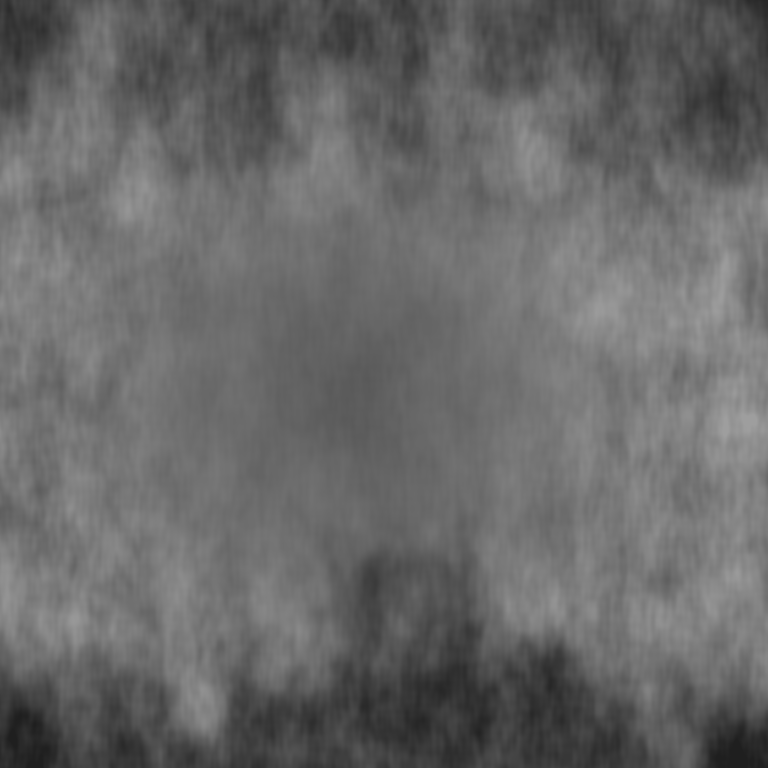
This texture is drawn by a WebGL 1 fragment shader. Its source:

```glsl
precision highp float;
// Soft grey, weathered surface: a calm dim centre inside a pale ring, with dark
// ragged bands at top and bottom. Broad falloffs set the tone; stretched
// gradient noise adds small upright blotches and a faint brushed, woven grain.

uniform vec2 u_resolution;

// Tones
const float RING_TONE = 0.477;
const float CENTRE_DIM = 0.108;
const float TOP_DIM = 0.175;
const float BOTTOM_DIM = 0.235;
const float CORNER_DIM = 0.13;
const float RIGHT_GLOW = 0.04;
const float DARKEST = 0.12;
const float LIGHTEST = 0.62;

// Layout
const vec2 CENTRE = vec2(0.46, 0.49);
const vec2 CENTRE_SIZE = vec2(0.22, 0.20);
const vec2 GLOW_SPOT = vec2(0.87, 0.56);
const float CORNER_SIZE = 0.075;
const float BAND_RAGGEDNESS = 0.16;

// Noise
const vec2 BLOTCH_FREQ = vec2(11.0, 7.5);
const float BLOTCH_DEPTH = 0.135;
const float CENTRE_CALM = 0.26;
const vec2 STREAK_FREQ = vec2(60.0, 9.0);
const float STREAK_DEPTH = 0.032;
const vec2 GRAIN_FREQ = vec2(140.0, 34.0);
const float GRAIN_DEPTH = 0.034;
const vec2 WEFT_FREQ = vec2(22.0, 120.0);
const float WEFT_DEPTH = 0.012;

vec2 hashGradient(vec2 cell) {
  vec3 q = fract(cell.xyx * vec3(0.1031, 0.1030, 0.0973));
  q += dot(q, q.yzx + 33.33);
  float angle = 6.28318 * fract((q.x + q.y) * q.z);
  return vec2(cos(angle), sin(angle));
}

float gradientNoise(vec2 p) {
  vec2 cell = floor(p);
  vec2 f = p - cell;
  vec2 w = f * f * f * (f * (f * 6.0 - 15.0) + 10.0);
  float a = dot(hashGradient(cell), f);
  float b = dot(hashGradient(cell + vec2(1.0, 0.0)), f - vec2(1.0, 0.0));
  float c = dot(hashGradient(cell + vec2(0.0, 1.0)), f - vec2(0.0, 1.0));
  float d = dot(hashGradient(cell + 1.0), f - 1.0);
  return mix(mix(a, b, w.x), mix(c, d, w.x), w.y);
}

// Each octave is a little taller, so fine detail reads as upright smears.
float blotches(vec2 p) {
  float sum = 0.0;
  float weight = 1.0;
  for (int i = 0; i < 4; i++) {
    sum += weight * gradientNoise(p);
    p = p * vec2(2.03, 1.88) + vec2(17.3, 31.7);
    weight *= 0.66;
  }
  return sum;
}

float bell(vec2 d) {
  return exp(-dot(d, d));
}

// Broad light and shade, with band borders pushed about by noise.
float broadTone(vec2 uv) {
  float ragged = BAND_RAGGEDNESS * blotches(uv * vec2(5.0, 3.5) + 40.0);
  float topReach = uv.y + 0.12 * (uv.x - 0.5) + ragged;
  float bottomRise = 0.12 * exp(-pow((uv.x - 0.58) / 0.24, 2.0));
  float bottomReach = uv.y - bottomRise + ragged;
  vec2 toCorner = min(uv, 1.0 - uv) / CORNER_SIZE;

  float tone = RING_TONE;
  tone -= CENTRE_DIM * bell((uv - CENTRE) / CENTRE_SIZE);
  tone -= TOP_DIM * smoothstep(0.70, 0.98, topReach);
  tone -= BOTTOM_DIM * (1.0 - smoothstep(-0.02, 0.21, bottomReach));
  tone -= CORNER_DIM * bell(toCorner);
  tone += RIGHT_GLOW * bell((uv - GLOW_SPOT) / vec2(0.25, 0.30));
  return tone;
}

void main() {
  vec2 uv = gl_FragCoord.xy / u_resolution;

  // Blotches and grain fade towards the calm centre.
  float away = length((uv - CENTRE) * vec2(0.9, 1.0));
  float activity = mix(CENTRE_CALM, 1.0, smoothstep(0.12, 0.44, away));

  // A slight bend keeps the streaks from looking ruled.
  float bend = 0.004 * gradientNoise(uv * 4.0 + 70.0);
  vec2 bent = uv + vec2(bend, 0.0);
  float fibres = STREAK_DEPTH * gradientNoise(bent * STREAK_FREQ + 11.0);
  fibres += GRAIN_DEPTH * gradientNoise(bent * GRAIN_FREQ + 23.0);
  fibres += WEFT_DEPTH * gradientNoise(uv * WEFT_FREQ + 57.0);

  float tone = broadTone(uv);
  tone += BLOTCH_DEPTH * activity * blotches(uv * BLOTCH_FREQ + 5.0);
  tone += fibres * (0.15 + 0.85 * activity);

  gl_FragColor = vec4(vec3(clamp(tone, DARKEST, LIGHTEST)), 1.0);
}
```
